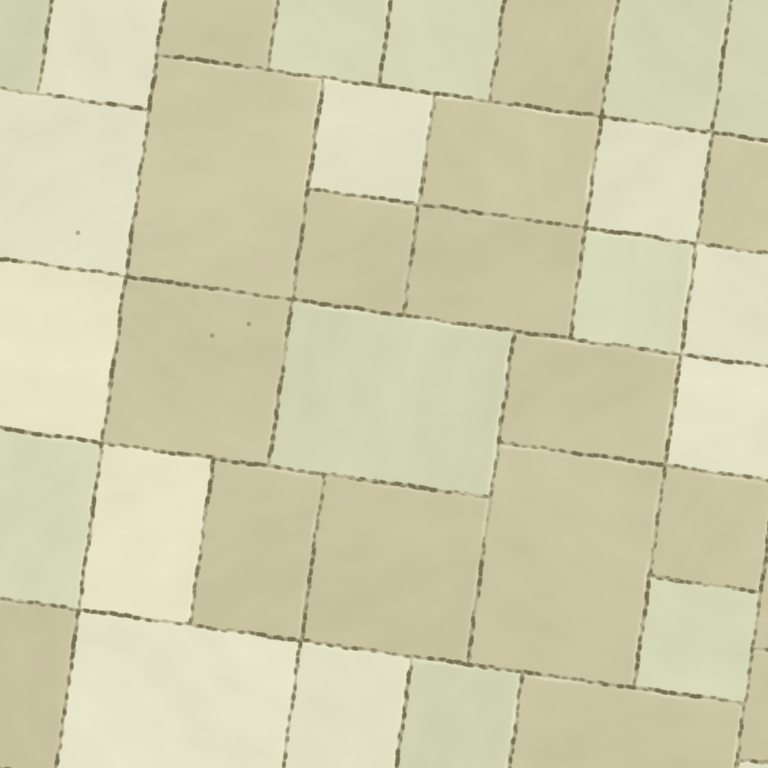
Give the GLSL for this texture, as a three.js fragment shader.

```glsl
varying vec2 vUv;

const float UNITS_ACROSS = 13.7;
const float TILT = 0.14;
const vec2 PITCH = vec2(4.0, 3.0);

const vec3 BEIGE = vec3(0.802, 0.774, 0.638);
const vec3 SAGE = vec3(0.832, 0.838, 0.708);
const vec3 PALE = vec3(0.888, 0.884, 0.775);
const vec3 CREAM = vec3(0.908, 0.890, 0.768);
const vec3 SAND_JOINT = vec3(0.70, 0.68, 0.55);
const vec3 DARK_JOINT = vec3(0.46, 0.44, 0.32);
const vec3 LIP_LIGHT = vec3(0.94, 0.93, 0.81);

float hash(vec2 p, float seed) {
  return fract(sin(dot(p, vec2(127.1, 311.7)) + seed * 74.7) * 43758.5);
}

// Distance to the nearest scattered feature point
float cellular(vec2 p, float seed) {
  vec2 base = floor(p);
  float nearest = 2.0;
  for (int y = -1; y <= 1; y++) {
    for (int x = -1; x <= 1; x++) {
      vec2 id = base + vec2(float(x), float(y));
      vec2 point = id + vec2(hash(id, seed), hash(id, seed + 1.0));
      nearest = min(nearest, distance(p, point));
    }
  }
  return nearest;
}

vec2 wobble(vec2 p, float amount) {
  return amount * (sin(p.yx * 5.3 + vec2(0.4, 2.1)) + 0.7 * sin(p.yx * 23.0 + p * 4.1));
}

// Joint lines snapped to whole units
float lineX(vec2 id) {
  return PITCH.x * id.x + step(0.5, hash(id, 1.0));
}

float lineY(vec2 id) {
  return PITCH.y * id.y + step(0.5, hash(id, 2.0));
}

// Interlocking block: left, bottom, right, top
vec4 blockBounds(vec2 id) {
  vec2 e = vec2(1.0, 0.0);
  if (mod(id.x + id.y, 2.0) < 0.5) {
    return vec4(lineX(id), lineY(id + e.xy), lineX(id + e.xx), lineY(id + e.yx));
  }
  return vec4(lineX(id + e.yx), lineY(id), lineX(id + e.xy), lineY(id + e.xx));
}

vec4 findBlock(vec2 p) {
  vec2 base = floor(p / PITCH);
  vec4 found = blockBounds(base);
  for (int y = -1; y <= 0; y++) {
    for (int x = -1; x <= 0; x++) {
      vec4 b = blockBounds(base + vec2(float(x), float(y)));
      if (all(greaterThanEqual(p, b.xy)) && all(lessThan(p, b.zw))) found = b;
    }
  }
  return found;
}

vec2 keepSide(vec2 span, float cut, float at) {
  return at < cut ? vec2(span.x, cut) : vec2(cut, span.y);
}

// Cut large blocks into slabs two to four units wide
vec4 splitBlock(vec4 b, vec2 p) {
  float choice = hash(b.xy, 4.0);
  if (b.z - b.x > 4.5) b.xz = keepSide(b.xz, b.x + 2.0 + step(0.5, choice), p.x);
  bool keepTall = abs(b.z - b.x - 3.0) < 0.5 && hash(b.xy, 3.0) < 0.5;
  if (b.w - b.y > 3.5 && !keepTall) b.yw = keepSide(b.yw, b.y + 2.0, p.y);
  bool halve = b.w - b.y < 2.5 || hash(b.xy, 9.0) < 0.5;
  if (b.z - b.x > 3.5 && halve) b.xz = keepSide(b.xz, b.x + 2.0, p.x);
  return b;
}

vec3 slabColor(vec2 id) {
  float pick = hash(id, 5.0);
  vec3 color = mix(BEIGE, SAGE, step(0.37, pick));
  color = mix(color, PALE, step(0.69, pick));
  color = mix(color, CREAM, step(0.90, pick));
  return color + 0.025 * (hash(id, 6.0) - 0.5);
}

// Soft veins, each slab with its own direction
float veins(vec2 p, vec2 id) {
  float angle = 6.28 * hash(id, 7.0);
  vec2 dir = vec2(cos(angle), sin(angle));
  float across = dot(p, dir);
  float along = dot(p, vec2(-dir.y, dir.x));
  return sin(across * 1.6 + sin(along * 1.3)) + 0.5 * sin(across * 6.0 + 1.5 * sin(along * 1.7))
    + 0.3 * sin(across * 15.0 + 2.0 * sin(along * 2.3));
}

void main() {
  float c = cos(TILT), s = sin(TILT);
  vec2 p = mat2(c, s, -s, c) * vUv * UNITS_ACROSS;
  vec2 q = p + wobble(p, 0.008);
  vec4 slab = splitBlock(findBlock(q), q);
  vec2 low = q - slab.xy, high = slab.zw - q;
  float edge = min(min(low.x, low.y), min(high.x, high.y));

  // Slab face with veins and rare pits
  vec3 color = slabColor(slab.xy) + 0.006 * veins(p, slab.xy);
  color += 0.014 * (cellular(p * 1.3, 8.0) - 0.5);
  float pit = 1.0 - smoothstep(0.02, 0.06, cellular(p * 0.35, 10.0) / 0.35);
  color = mix(color, DARK_JOINT, 0.5 * pit * step(0.75, hash(slab.xy, 12.0)));

  // Broken bright lip on the right and top edges
  float lipEdge = min(high.x, high.y);
  float lip = smoothstep(0.02, 0.05, lipEdge) * (1.0 - smoothstep(0.05, 0.12, lipEdge));
  float lipBreak = 0.6 + 0.4 * sin(p.x * 3.1 - p.y * 2.7 + 2.0 * sin(p.y * 1.9));
  color = mix(color, LIP_LIGHT, lip * lipBreak * (0.15 + 0.6 * hash(slab.xy, 13.0)));

  // Thin joint: faint stretches, dark stretches and fine crumbs
  float stretch = 0.5 + 0.3 * sin(p.x * 1.9 + 2.0 * sin(p.y * 1.3)) + 0.2 * sin(p.y * 5.1 - p.x * 4.3);
  float crumbs = 1.0 - smoothstep(0.15, 0.75, cellular(p * 6.5, 14.0));
  float fill = clamp(0.75 * stretch + 0.9 * crumbs - 0.3, 0.0, 1.0);
  float halfWidth = 0.014 + 0.022 * fill;
  float joint = 1.0 - smoothstep(halfWidth - 0.018, halfWidth + 0.028, edge);
  color = mix(color, mix(SAND_JOINT, DARK_JOINT, fill), joint * (0.65 + 0.35 * fill));

  gl_FragColor = vec4(color, 1.0);
}
```
